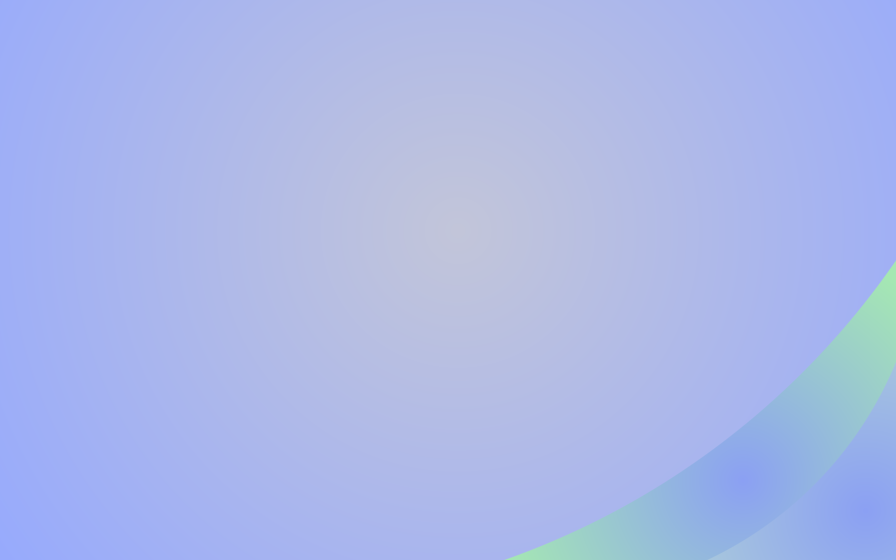
A Shadertoy shader for this background:

```glsl
// A soft grey-blue radial glow with two curved sheets in the lower right corner.
// Each sheet lies outside a large circle and carries its own radial gradient;
// the pale inner sheet is confined to the band so that it stays in the corner.

// Lengths are in canvas heights, with the origin at the lower left.
#define GLOW_CENTER  vec2(0.818, 0.588)
#define GLOW_RADIUS  1.0
#define BAND_CIRCLE  vec3(0.427, 1.344, 1.425)
#define BAND_CENTER  vec2(1.327, 0.142)
#define BAND_RADIUS  0.45
#define INNER_CIRCLE vec3(0.976, 0.611, 0.675)
#define INNER_CENTER vec2(1.546, 0.088)
#define INNER_RADIUS 0.29

const vec3 GREY       = vec3(0.761, 0.773, 0.851);
const vec3 PERIWINKLE = vec3(0.592, 0.667, 0.990);
const vec3 BLUE       = vec3(0.545, 0.627, 0.953);
const vec3 GREEN      = vec3(0.647, 0.910, 0.698);
const vec3 PALE_BLUE  = vec3(0.651, 0.773, 0.867);

// Linear blend from a core colour to a rim colour around a center.
vec3 radialGradient(vec2 p, vec2 center, float radius, vec3 core, vec3 rim) {
    return mix(core, rim, clamp(length(p - center) / radius, 0.0, 1.0));
}

// Coverage of the area outside a circle (xy = center, z = radius).
float outsideCircle(vec2 p, vec3 circle, float pixel) {
    return smoothstep(-pixel, pixel, length(p - circle.xy) - circle.z);
}

void mainImage(out vec4 fragColor, in vec2 fragCoord) {
    vec2 p = fragCoord / iResolution.y;
    float pixel = 0.75 / iResolution.y;

    // Background glow
    vec3 color = radialGradient(p, GLOW_CENTER, GLOW_RADIUS, GREY, PERIWINKLE);

    // Green and blue band
    float bandMask = outsideCircle(p, BAND_CIRCLE, pixel);
    vec3 band = radialGradient(p, BAND_CENTER, BAND_RADIUS, BLUE, GREEN);
    color = mix(color, band, bandMask);

    // Pale inner corner
    float innerMask = bandMask * outsideCircle(p, INNER_CIRCLE, pixel);
    vec3 inner = radialGradient(p, INNER_CENTER, INNER_RADIUS, BLUE, PALE_BLUE);
    color = mix(color, inner, innerMask);

    fragColor = vec4(color, 1.0);
}
```
